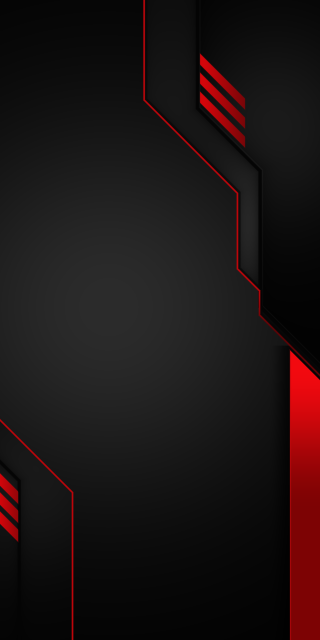
Give the GLSL for this background, as a WebGL 1 fragment shader.

```glsl
precision highp float;
// Dark technical backdrop: a soft grey glow behind angular bevelled panels,
// thin red outlines, slanted red stripes and a red bar at the lower right.
// Panel edges are nested min/max of vertical and 45-degree half-planes.

uniform vec2 u_resolution;

// Antialiased coverage of the side where d is positive.
float fill(float d) {
  float aa = 0.75 / u_resolution.x;
  return smoothstep(-aa, aa, d);
}

float stroke(float d, float halfWidth) {
  return fill(halfWidth - abs(d));
}

// Signed distance to the falling diagonal x + y = offset.
float diagonal(vec2 p, float offset) {
  return (p.x + p.y - offset) * 0.7071;
}

float glow(vec2 p, vec2 center, vec2 radius) {
  vec2 q = (p - center) / radius;
  return exp(-dot(q, q));
}

// Three parallel slanted stripes between two vertical limits.
float stripes(vec2 p, float left, float right, float top, float width) {
  float sides = fill(p.x - left) * fill(right - p.x);
  float sum = 0.0;
  for (int i = 0; i < 3; i++) {
    float center = top - 0.5 * width - 0.0595 * float(i);
    sum += stroke(diagonal(p, center), 0.3536 * width);
  }
  return sides * min(sum, 1.0);
}

vec3 stripeColor(float t) {
  return mix(vec3(0.83, 0.02, 0.04), vec3(0.43, 0.02, 0.03), clamp(t, 0.0, 1.0));
}

void main() {
  // Canvas width is one unit; y points up and spans 0 to 2.
  vec2 p = gl_FragCoord.xy / u_resolution.x;
  vec3 lineRed = vec3(0.74, 0.02, 0.04);

  // Backdrop glow, darkened beside the bar
  float grey = 0.005 + 0.165 * glow(p, vec2(0.34, 1.04), vec2(0.65, 0.64));
  grey *= 1.0 - 0.7 * smoothstep(0.84, 0.91, p.x) * fill(0.92 - p.y);
  vec3 color = vec3(grey);

  // Upper band and inner panel outlines
  float band = min(p.x - 0.4505, max(diagonal(p, 2.138),
    min(p.x - 0.742, max(diagonal(p, 1.902),
    min(p.x - 0.811, diagonal(p, 1.8266))))));
  float panel = min(p.x - 0.617, max(diagonal(p, 2.278),
    min(p.x - 0.8125, diagonal(p, 1.854))));

  // Upper band: grey face, shadowed toward both edges
  float bandGrey = 0.045 + 0.045 * glow(p, vec2(0.55, 1.65), vec2(0.3, 0.28))
    + 0.11 * glow(p, vec2(0.78, 1.29), vec2(0.13, 0.22));
  bandGrey *= 1.0 - 0.45 * exp(-max(band, 0.0) / 0.012);
  bandGrey *= 1.0 - 0.5 * exp(min(panel, 0.0) / 0.015);
  color = mix(color, vec3(bandGrey), fill(band));

  // Inner panel with a dark bevel and a faint lit rim
  float panelGrey = 0.008 + 0.095 * glow(p, vec2(0.86, 1.6), vec2(0.3, 0.33));
  panelGrey *= 1.0 - 0.4 * exp(-max(panel, 0.0) / 0.03);
  color = mix(color, vec3(panelGrey), fill(panel));
  color = mix(color, vec3(0.015), 0.9 * stroke(panel, 0.005));
  color += 0.035 * stroke(panel - 0.008, 0.0015);

  // Upper red outline, fading along its last diagonal
  float fade = mix(0.5, 1.0, smoothstep(0.96, 1.12, p.y));
  color = mix(color, vec3(0.02), 0.6 * stroke(band - 0.006, 0.004));
  color = mix(color, lineRed * fade, stroke(band, 0.0026));

  // Upper stripes
  color = mix(color, stripeColor((p.x - 0.64) / 0.14),
    stripes(p, 0.625, 0.766, 2.458, 0.035));

  // Lower left band and inner panel
  float lowBand = max(p.x - 0.2266, diagonal(p, 0.6875));
  float lowPanel = max(p.x - 0.06, diagonal(p, 0.557));
  float lowGrey = 0.012 + 0.085 * glow(p, vec2(0.1, 0.52), vec2(0.3, 0.32));
  lowGrey *= 1.0 - 0.45 * exp(-abs(lowPanel) / 0.014);
  color = mix(color, vec3(lowGrey), fill(-lowBand));
  color = mix(color, vec3(0.015), 0.85 * stroke(lowPanel, 0.005));
  color = mix(color, lineRed, stroke(lowBand, 0.0026));
  color = mix(color, stripeColor(p.x / 0.09),
    stripes(p, -0.1, 0.057, 0.521, 0.039));

  // Red bar: bright at its slanted top, deep red below, lit left edge
  float bar = min(p.x - 0.906, -diagonal(p, 1.812));
  vec3 barColor = mix(vec3(0.49, 0.012, 0.015), vec3(0.95, 0.035, 0.06),
    smoothstep(0.4, 0.86, p.y));
  barColor = mix(barColor, vec3(0.8, 0.03, 0.05),
    0.6 * stroke(p.x - 0.907, 0.0025));
  color = mix(color, barColor, fill(bar));

  gl_FragColor = vec4(color, 1.0);
}
```
